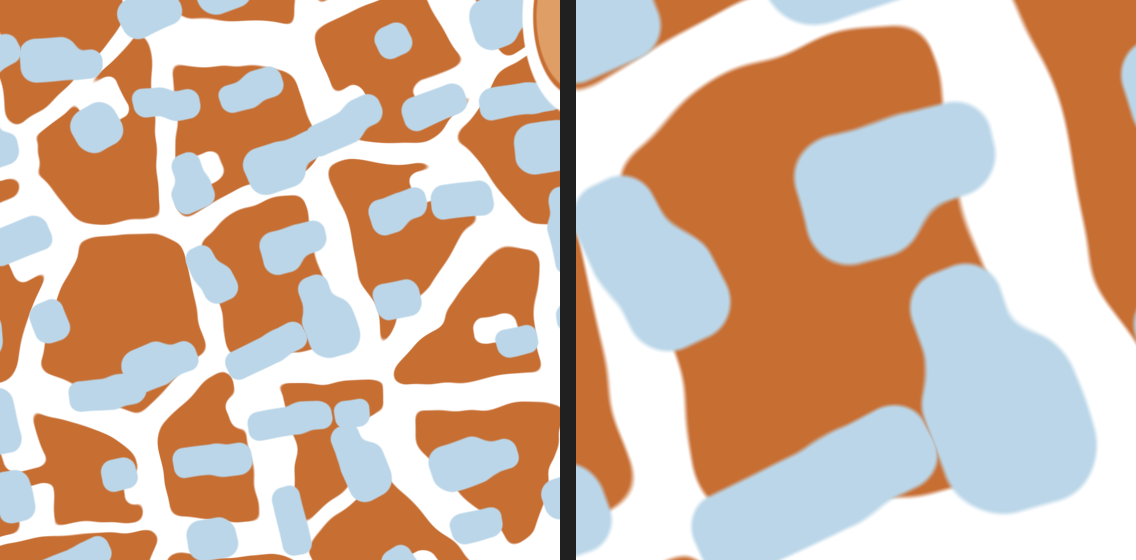
Left, the full canvas; right, a detail of the centre.
A Shadertoy shader for this pattern:

```glsl
#define TILT 0.31        // street direction in radians
#define BLOCK 0.27       // mean spacing of streets
#define PLOT 0.15        // mean spacing of buildings
#define ROAD_MIN 0.009   // half widths of streets
#define ROAD_MAX 0.037
#define BUILT 0.82       // share of plots with a building
#define ANNEX 0.42       // share of buildings with a second part
#define YARD 0.45        // share of buildings with a paved yard
#define WOBBLE 0.009     // raggedness of street edges
#define SOFT 0.004       // edge softness

const vec3 LAND = vec3(0.78, 0.43, 0.20);
const vec3 PAVED = vec3(1.0);
const vec3 ROOF = vec3(0.73, 0.84, 0.91);
const vec3 FIELD = vec3(0.87, 0.62, 0.40);

vec2 hash2(vec2 p) {
    vec3 q = fract(vec3(p.xyx) * vec3(0.1031, 0.1030, 0.0973));
    q += dot(q, q.yzx + 33.33);
    return fract((q.xx + q.yz) * q.zy);
}

vec2 rotate(vec2 p, float a) {
    float c = cos(a), s = sin(a);
    return vec2(c * p.x + s * p.y, c * p.y - s * p.x);
}

float smin(float a, float b, float k) {
    float h = max(k - abs(a - b), 0.0) / k;
    return min(a, b) - 0.25 * k * h * h;
}

float roundBox(vec2 p, vec2 halfSize, float r) {
    vec2 d = abs(p) - halfSize + r;
    return length(max(d, 0.0)) + min(max(d.x, d.y), 0.0) - r;
}

// Layered sines, turned at every octave
vec2 wobble(vec2 p) {
    vec2 sum = vec2(0.0);
    float f = 17.0, a = WOBBLE;
    for (int i = 0; i < 4; i++) {
        p = rotate(p, 1.3) + 0.37;
        sum += a * sin(f * p.yx + 1.5 * sin(0.43 * f * p));
        f *= 1.8;
        a *= 0.52;
    }
    return sum;
}

vec2 blockCentre(vec2 id) {
    return id + 0.5 + 0.75 * (hash2(id + 40.0) - 0.5);
}

// Distance to cell borders, each border with its own width
float streets(vec2 p) {
    p /= BLOCK;
    vec2 base = floor(p), home = base;
    float best = 1e3;
    for (int j = -1; j <= 1; j++)
    for (int i = -1; i <= 1; i++) {
        vec2 id = base + vec2(i, j);
        float d = distance(p, blockCentre(id));
        if (d < best) { best = d; home = id; }
    }
    vec2 a = blockCentre(home);
    float dist = 1.0;
    for (int j = -2; j <= 2; j++)
    for (int i = -2; i <= 2; i++) {
        if (i == 0 && j == 0) continue;
        vec2 id = home + vec2(i, j);
        vec2 b = blockCentre(id);
        float edge = BLOCK * dot(0.5 * (a + b) - p, normalize(b - a));
        float width = mix(ROAD_MIN, ROAD_MAX, hash2(home + id + 90.0).x);
        dist = smin(dist, edge - width, 0.02);
    }
    return dist;
}

// x: distance to buildings, y: distance to their yards
vec2 buildings(vec2 p) {
    vec2 base = floor(p / PLOT), dist = vec2(1.0);
    for (int j = -1; j <= 1; j++)
    for (int i = -1; i <= 1; i++) {
        vec2 id = base + vec2(i, j);
        vec2 kind = hash2(id + 11.0), size = hash2(id + 23.0);
        vec2 turn = hash2(id + 57.0), extra = hash2(id + 71.0);
        if (kind.x > BUILT) continue;
        vec2 q = p - PLOT * (id + 0.5 + 0.4 * (hash2(id + 5.0) - 0.5));
        q = rotate(q, 0.5 * (turn.x - 0.5) + (turn.y < 0.4 ? 1.57 : 0.0));
        vec2 halfSize = mix(vec2(0.027, 0.025), vec2(0.062, 0.046), size);
        float d = roundBox(q, halfSize, 0.75 * min(halfSize.x, halfSize.y));
        if (kind.y < ANNEX) {
            vec2 shift = vec2(halfSize.x + 0.012, 0.03 * (extra.x - 0.5));
            d = smin(d, roundBox(q - shift, vec2(0.034, 0.027), 0.022), 0.015);
        }
        dist.x = min(dist.x, d);
        if (extra.y < YARD) {
            vec2 side = 0.03 * sign(turn - 0.5);
            dist.y = smin(dist.y, roundBox(q - side, halfSize, 0.02), 0.02);
        }
    }
    return dist;
}

float cover(float d) {
    float w = max(0.5 * SOFT, 0.75 / iResolution.y);
    return 1.0 - smoothstep(-w, w, d);
}

void mainImage(out vec4 fragColor, in vec2 fragCoord) {
    vec2 p = fragCoord / iResolution.y;
    vec2 q = rotate(p, TILT) + 3.0;
    vec2 warp = wobble(q);

    // Ground and paving
    float paved = smin(streets(q + warp), buildings(q + 0.8 * warp).y, 0.02);
    vec3 col = mix(LAND, PAVED, cover(paved));

    // Buildings
    col = mix(col, ROOF, cover(buildings(q + 0.3 * warp).x));

    // Rimmed field at the corner
    float field = length((p - vec2(1.03, 0.97)) * vec2(1.0, 0.55)) - 0.072;
    col = mix(col, PAVED, cover(field - 0.025));
    col = mix(col, LAND, cover(field - 0.006));
    col = mix(col, FIELD, cover(field));

    fragColor = vec4(col, 1.0);
}
```
